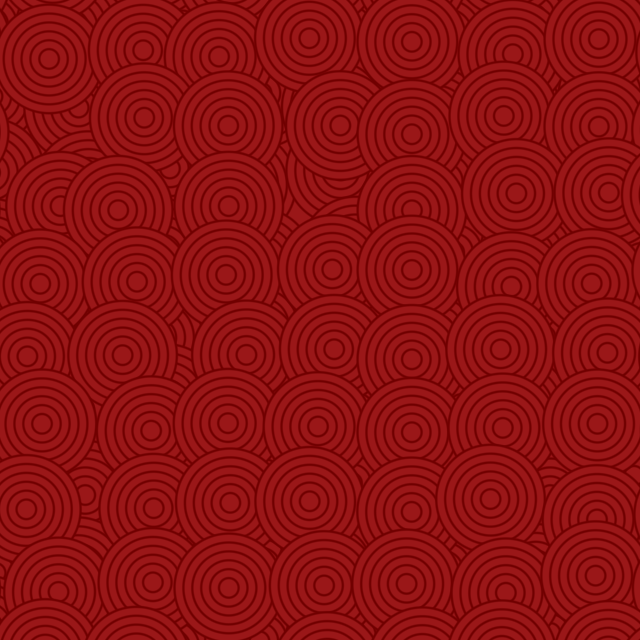
Write a Shadertoy shader that draws this pattern.

```glsl
// Overlapping discs of concentric dark red rings, stacked like loose scales.
// Two jittered grids are painted back to front: a full layer below, and a
// layer with a few discs missing above, lower and right discs lying on top.

const vec3 RED = vec3(0.602, 0.092, 0.096);
const vec3 DARK_RED = vec3(0.44, 0.0, 0.0);

const float RING_STEP = 0.0139;
const float RING_START = 0.0014;
const float RING_COUNT = 6.0;
const float LINE_HALF = 0.0018;
const float OUTER_RING = RING_START + RING_STEP * RING_COUNT;

// Three random values per cell
vec3 hash3(vec2 cell) {
    vec3 p = fract(cell.xyx * vec3(0.1031, 0.1030, 0.0973));
    p += dot(p, p.yxz + 33.33);
    return fract((p.xxy + p.yzz) * p.zyx);
}

// Darkness of the ring lines at a distance from the disc centre
float ringLine(float dist, float soft) {
    float d = min(dist, OUTER_RING);
    float index = clamp(round((d - RING_START) / RING_STEP), 1.0, RING_COUNT);
    float offLine = abs(d - RING_START - RING_STEP * index);
    return 1.0 - smoothstep(LINE_HALF - soft, LINE_HALF + soft, offLine);
}

// Paints one layer of discs over the colour, row by row from the top
vec3 paintLayer(vec3 color, vec2 uv, vec2 shift, float seed, float missing, float soft) {
    vec2 cellSize = vec2(0.143, 0.120);
    vec2 home = floor(uv / cellSize - shift);
    for (int row = 1; row >= -1; row--) {
        for (int col = -1; col <= 1; col++) {
            vec2 cell = home + vec2(col, row);
            vec3 rnd = hash3(cell + seed);
            if (rnd.z < missing) continue;

            // Most discs keep near their column, some slide sideways
            float slide = 2.0 * rnd.x - 1.0;
            vec2 jitter = vec2(0.032 * slide * abs(slide), 0.036 * (rnd.y - 0.5));
            vec2 center = (cell + shift + 0.5) * cellSize + jitter;

            float dist = length(uv - center);
            float edge = OUTER_RING + LINE_HALF;
            float cover = 1.0 - smoothstep(edge - soft, edge + soft, dist);
            vec3 disc = mix(RED, DARK_RED, ringLine(dist, soft));
            color = mix(color, disc, cover);
        }
    }
    return color;
}

void mainImage(out vec4 fragColor, in vec2 fragCoord) {
    vec2 uv = fragCoord / iResolution.y;
    float soft = max(0.0015, 0.75 / iResolution.y);

    vec3 color = paintLayer(RED, uv, vec2(0.35, 0.5), 71.0, 0.0, soft);
    color = paintLayer(color, uv, vec2(0.0, 0.2), 19.0, 0.1, soft);
    fragColor = vec4(color, 1.0);
}
```
